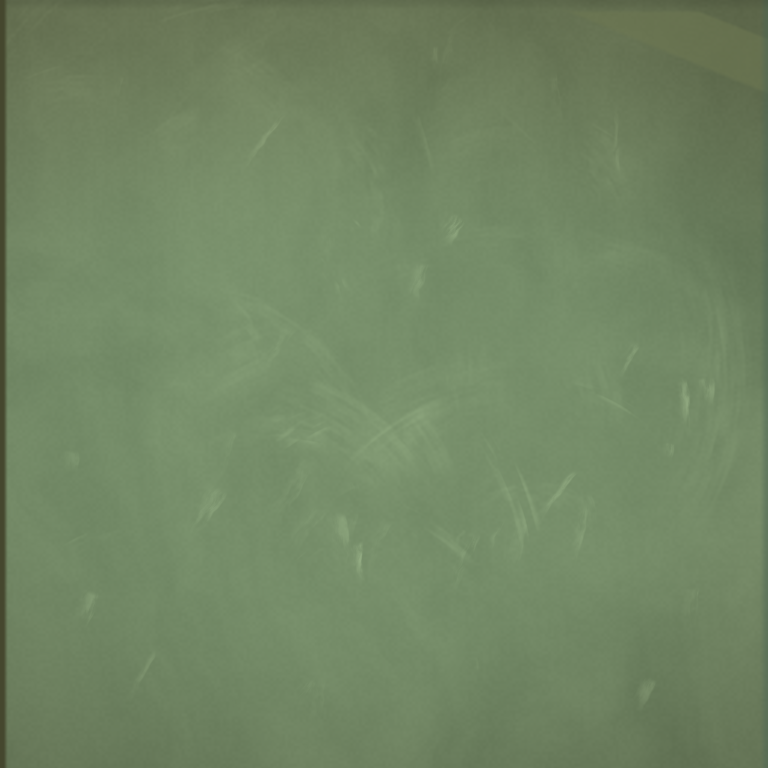
Give the GLSL for this texture, as a Shadertoy shader.

```glsl
const vec3 BOARD_LIGHT = vec3(0.459, 0.551, 0.410);
const vec3 BOARD_DARK = vec3(0.368, 0.422, 0.310);
const vec3 CHALK_TINT = vec3(0.95, 1.0, 0.82);
const vec3 OLIVE_GLARE = vec3(0.43, 0.47, 0.32);
const vec3 FRAME_BROWN = vec3(0.27, 0.28, 0.18);
const vec3 FRAME_TEAL = vec3(0.30, 0.40, 0.33);

float hash(vec2 p) {
    return fract(sin(dot(p, vec2(127.1, 311.7))) * 43758.5453);
}

float noise(vec2 p) {
    vec2 i = floor(p), f = fract(p);
    f = f * f * (3.0 - 2.0 * f);
    return mix(mix(hash(i), hash(i + vec2(1, 0)), f.x),
               mix(hash(i + vec2(0, 1)), hash(i + vec2(1, 1)), f.x), f.y);
}

float fbm(vec2 p) {
    float sum = 0.0, amp = 0.5;
    for (int i = 0; i < 5; i++) {
        sum += amp * noise(p);
        p = mat2(1.6, 1.2, -1.2, 1.6) * p + 7.3;
        amp *= 0.5;
    }
    return sum;
}

// Streaky band swept around a centre; a high threshold leaves only sparse scratches
float sweptArc(vec2 p, vec2 centre, float radius, float width, float heading, float spread, float threshold) {
    vec2 d = p - centre, dir = vec2(cos(heading), sin(heading));
    float r = length(d);
    float angle = atan(dir.x * d.y - dir.y * d.x, dot(d, dir));
    float across = (r - radius) / width;
    float band = smoothstep(-1.0, 0.6, across) * (1.0 - smoothstep(0.75, 1.0, across));
    float streaks = 0.65 * noise(vec2(r * 210.0, angle * 7.0 + radius * 90.0))
                  + 0.35 * noise(vec2(r * 70.0, angle * 11.0));
    return band * smoothstep(spread, spread * 0.3, abs(angle)) * smoothstep(threshold, 1.0, streaks);
}

// Patchy chalk smear, hard on one side
float smear(vec2 p, vec2 centre, float lean, float halfLength, float halfWidth, float bend) {
    vec2 d = p - centre;
    float along = dot(d, vec2(sin(lean), cos(lean)));
    float across = dot(d, vec2(cos(lean), -sin(lean))) + bend * along * along;
    across += 0.004 * (noise(p * 90.0) - 0.5);
    float body = smoothstep(-halfWidth, halfWidth * 0.6, across)
               * (1.0 - smoothstep(halfWidth - 0.001, halfWidth + 0.002, across));
    float ends = smoothstep(-halfLength, halfLength * 0.3, along)
               * (1.0 - smoothstep(halfLength * 0.7, halfLength, along));
    float patches = smoothstep(0.2, 0.75, fbm(vec2(across * 160.0, along * 45.0) + centre * 70.0));
    return body * ends * patches;
}

float sweeps(vec2 p, int count, float seed, vec2 widths, vec2 spreads, float threshold) {
    float sum = 0.0;
    for (int i = 0; i < count; i++) {
        float k = float(i) + seed;
        vec2 centre = vec2(0.05, 0.0) + vec2(0.75, 0.75) * vec2(hash(vec2(k, 1)), hash(vec2(k, 2)));
        float radius = mix(0.1, 0.45, hash(vec2(k, 3)));
        float width = mix(widths.x, widths.y, hash(vec2(k, 4)));
        float heading = mix(-0.1, 2.4, hash(vec2(k, 5)));
        float spread = mix(spreads.x, spreads.y, hash(vec2(k, 6)));
        sum += sweptArc(p, centre, radius, width, heading, spread, threshold) * mix(0.3, 1.0, hash(vec2(k, 7)));
    }
    return sum;
}

float smears(vec2 p, int count) {
    float sum = 0.0;
    for (int i = 0; i < count; i++) {
        float k = float(i) + 200.0;
        vec2 centre = 0.06 + 0.88 * vec2(hash(vec2(k, 1)), hash(vec2(k, 2)));
        float lean = mix(-0.3, 0.7, hash(vec2(k, 3)));
        float halfLength = mix(0.012, 0.055, hash(vec2(k, 4)));
        float halfWidth = mix(0.003, 0.018, hash(vec2(k, 5)));
        float bend = mix(-3.0, 3.0, hash(vec2(k, 6)));
        float strength = mix(0.2, 1.0, pow(hash(vec2(k, 7)), 3.0));
        sum += strength * smear(p, centre, lean, halfLength, halfWidth, bend);
    }
    return sum;
}

// Faint glare wedge in the upper right corner
float glareWedge(vec2 p) {
    float top = 0.985 - 0.4 * max(p.x - 0.91, 0.0);
    float bottom = 0.985 - 0.41 * (p.x - 0.74);
    return smoothstep(-0.003, 0.003, top - p.y) * smoothstep(-0.004, 0.004, p.y - bottom);
}

void mainImage(out vec4 fragColor, in vec2 fragCoord) {
    vec2 p = fragCoord / iResolution.xy;

    // Board with uneven lighting
    float falloff = smoothstep(0.25, 0.82, length((p - vec2(0.46, 0.46)) * vec2(0.85, 1.12)));
    vec3 color = mix(BOARD_LIGHT, BOARD_DARK, falloff);
    color += vec3(0.010, -0.006, -0.010) * smoothstep(0.6, 1.0, p.y);

    // Wiped dust clouds
    vec2 warp = vec2(fbm(p * 2.5), fbm(p * 2.5 + 19.0));
    float dust = 0.07 * (fbm(p * 3.0 + 2.5 * warp) - 0.48);
    dust += 0.06 * (fbm(p * vec2(12.0, 7.0) + 5.0 * warp) - 0.48);

    // Chalk marks, broken up where the board was wiped
    float wiped = smoothstep(0.28, 0.62, fbm(p * 9.0 + 4.0 * warp));
    float marks = 0.050 * wiped * sweeps(p, 26, 10.0, vec2(0.02, 0.08), vec2(0.2, 0.8), 0.05);
    marks += 0.085 * wiped * sweeps(p, 34, 90.0, vec2(0.008, 0.03), vec2(0.1, 0.45), 0.5);
    marks += 0.13 * smears(p, 40);
    color += CHALK_TINT * (dust + min(marks, 0.16) * (1.0 - 0.4 * falloff));

    // Fine grain
    color += 0.014 * (noise(p * 260.0) - 0.5);

    // Glare and frame edges
    color = mix(color, OLIVE_GLARE, 0.55 * glareWedge(p));
    color = mix(color, FRAME_TEAL, 0.5 * smoothstep(0.988, 1.0, p.x));
    color *= 1.0 - 0.08 * smoothstep(0.985, 1.0, p.y);
    color = mix(FRAME_BROWN, color, smoothstep(0.004, 0.011, p.x));

    fragColor = vec4(clamp(color, 0.0, 1.0), 1.0);
}
```
